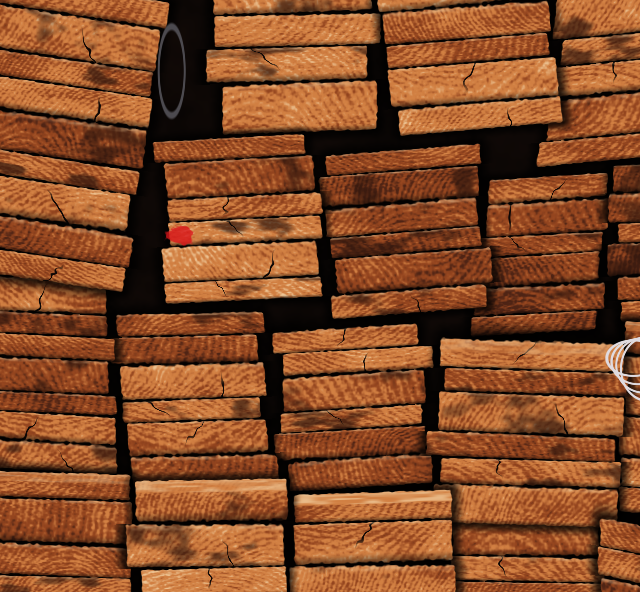
Write a WebGL 2 fragment shader that draws this texture.

```glsl
#version 300 es
precision highp float;
// Stacked sawn planks seen end-on, with growth rings, cracks, stains and dark gaps.
uniform vec2 u_resolution;
out vec4 outColor;

const vec3 VOID = vec3(0.05, 0.028, 0.02);
const vec3 UMBER = vec3(0.31, 0.14, 0.08);
const vec3 SIENNA = vec3(0.58, 0.27, 0.12);
const vec3 OCHRE = vec3(0.82, 0.50, 0.26);
const vec3 PALE = vec3(0.93, 0.77, 0.58);

float hash(vec2 p) { return fract(sin(dot(p, vec2(127.1, 311.7))) * 43758.5453); }

float noise(vec2 p) {
  vec2 i = floor(p), f = fract(p);
  f = f * f * (3.0 - 2.0 * f);
  return mix(mix(hash(i), hash(i + vec2(1, 0)), f.x),
             mix(hash(i + vec2(0, 1)), hash(i + 1.0), f.x), f.y);
}

float fbm(vec2 p) {
  float sum = 0.0, amp = 0.55;
  for (int i = 0; i < 3; i++) {
    sum += amp * noise(p);
    p = p * 2.1 + 7.3;
    amp *= 0.5;
  }
  return sum;
}

vec3 woodRamp(float v) {
  vec3 c = mix(UMBER, SIENNA, smoothstep(0.0, 0.35, v));
  c = mix(c, OCHRE, smoothstep(0.32, 0.68, v));
  return mix(c, PALE, smoothstep(0.68, 1.05, v));
}

float roundBox(vec2 p, vec2 halfSize, float radius) {
  vec2 d = abs(p) - halfSize + radius;
  return length(max(d, 0.0)) + min(max(d.x, d.y), 0.0) - radius;
}

// Sawn end grain of one plank; q is measured from the plank centre.
vec3 woodFace(vec2 q, float seed, float tone) {
  float a = hash(vec2(seed, 1.0)), b = hash(vec2(seed, 2.0)), c = hash(vec2(seed, 3.0));
  vec2 heart = vec2((a - 0.5) * 0.5, sign(b - 0.5) * (0.04 + 0.16 * c));
  float radius = length(q - heart) + 0.014 * fbm(q * 28.0 + seed);
  float ring = sin(radius * mix(420.0, 850.0, a));
  float saw = noise(q * vec2(170.0, 380.0) + seed);
  float fleck = noise(q * 300.0 + seed * 3.0);
  float patches = fbm(q * vec2(13.0, 26.0) + seed * 5.0);
  float v = tone + (c - 0.5) * 0.34 + ring * 0.09 + (saw - 0.5) * 0.24
          + (fleck - 0.5) * 0.2 + (patches - 0.48) * 0.5;
  vec3 col = woodRamp(v);
  // Weathered stain and drying cracks
  float stain = smoothstep(0.5, 0.72, fbm(q * vec2(17.0, 30.0) + seed * 9.0));
  col = mix(col, UMBER * 0.6, stain * step(0.6, b) * 0.7);
  float path = q.x - (a - 0.5) * 0.16 - q.y * (b - 0.5) * 2.0 + 0.012 * (noise(q * 90.0 + seed) - 0.5);
  float crack = 1.0 - smoothstep(0.0006, 0.0022, abs(path));
  return mix(col, VOID, crack * step(0.58, c) * smoothstep(-0.018, 0.004, q.y * sign(a - 0.5)));
}

// One leaning pile. box holds left, right, top, bottom; ledge shows the upper face.
void stack(inout vec3 col, vec2 p, vec4 box, float rows, float slope, float lean, float tone, float ledge) {
  vec2 size = box.yw - box.xz;
  vec2 q = p - 0.5 * (box.xz + box.yw);
  q.y -= slope * q.x;
  q.x -= lean * q.y;
  float pitch = size.y / rows;
  float pile = box.x * 37.0 + box.z * 91.0;
  float t = q.y / pitch + 0.5 * rows;
  t += 0.16 * sin(t * 2.3 + pile);
  float row = clamp(floor(t), 0.0, rows - 1.0);
  float seed = pile + row * 3.7;
  float h = hash(vec2(seed, 5.0)), k = hash(vec2(seed, 6.0));
  vec2 local = vec2(q.x - (h - 0.5) * 0.024, (t - row - 0.5) * pitch);
  local.y += local.x * (k - 0.5) * 0.025;
  float d = roundBox(local, vec2(0.5 * size.x - 0.012 * k, pitch * 0.465), 0.004);
  if (d > 0.04) return;
  d += (noise(p * 160.0) - 0.5) * 0.003;
  col *= mix(0.2, 1.0, smoothstep(0.0, 0.025, d));
  float px = 0.8 / u_resolution.y;
  float up = local.y / pitch + 0.5;
  vec3 face = woodFace(local, seed, tone);
  // Upper faces, frayed lit edge and shaded underside
  float top = ledge * (1.0 - step(0.5, row)) * (1.0 - smoothstep(0.36, 0.42, up));
  vec3 upper = woodRamp(0.62 + 0.35 * noise(local * vec2(35.0, 260.0)));
  face = mix(face, upper, top);
  float rim = (1.0 - smoothstep(0.06, 0.15, up)) * noise(p * vec2(110.0, 220.0));
  face = mix(face, PALE, rim * 0.6);
  face *= 1.0 - 0.45 * smoothstep(0.8, 0.98, up);
  col = mix(col, face, 1.0 - smoothstep(-px, px, d));
}

// Thin wire bent into an ellipse
void wire(inout vec3 col, vec2 p, vec2 centre, vec2 radii, vec3 tint) {
  float d = abs(length((p - centre) / radii) - 1.0) * min(radii.x, radii.y);
  col = mix(col, tint, 1.0 - smoothstep(0.0008, 0.0026, d));
}

void main() {
  vec2 p = vec2(gl_FragCoord.x, u_resolution.y - gl_FragCoord.y) / u_resolution.y;
  vec3 col = VOID * (0.5 + fbm(p * 20.0));
  // Back piles first, then the ones standing forward
  stack(col, p, vec4(0.80, 1.02, 0.30, 0.57), 6.0, -0.06, -0.05, 0.28, 0.0);
  stack(col, p, vec4(1.03, 1.20, 0.28, 0.55), 6.0, -0.03, 0.0, 0.38, 0.0);
  stack(col, p, vec4(0.468, 0.728, 0.545, 0.82), 6.0, -0.06, 0.05, 0.46, 0.0);
  stack(col, p, vec4(0.20, 0.452, 0.52, 0.815), 6.0, -0.03, 0.09, 0.44, 0.0);
  stack(col, p, vec4(0.93, 1.20, -0.01, 0.275), 5.0, -0.10, -0.12, 0.50, 0.0);
  stack(col, p, vec4(-0.10, 0.20, 0.475, 0.79), 7.0, 0.05, 0.02, 0.40, 0.0);
  stack(col, p, vec4(-0.10, 0.25, -0.03, 0.485), 9.0, 0.15, -0.12, 0.46, 0.0);
  stack(col, p, vec4(0.355, 0.635, -0.055, 0.215), 4.0, -0.03, 0.0, 0.64, 0.0);
  stack(col, p, vec4(0.645, 0.935, -0.045, 0.22), 5.0, -0.08, 0.10, 0.55, 0.0);
  stack(col, p, vec4(0.55, 0.82, 0.245, 0.53), 6.0, -0.08, 0.08, 0.40, 0.0);
  stack(col, p, vec4(0.275, 0.545, 0.228, 0.512), 6.0, -0.05, 0.10, 0.52, 0.0);
  stack(col, p, vec4(1.045, 1.20, 0.55, 0.88), 6.0, 0.08, 0.0, 0.50, 0.6);
  stack(col, p, vec4(0.75, 1.01, 0.885, 1.03), 3.0, 0.01, 0.0, 0.46, 0.0);
  stack(col, p, vec4(0.73, 1.05, 0.57, 0.88), 6.0, 0.03, -0.05, 0.50, 0.5);
  stack(col, p, vec4(1.00, 1.20, 0.88, 1.06), 3.0, 0.20, 0.0, 0.46, 0.0);
  stack(col, p, vec4(-0.10, 0.225, 0.79, 1.03), 4.0, 0.03, 0.0, 0.52, 0.5);
  stack(col, p, vec4(0.49, 0.77, 0.82, 1.02), 3.0, -0.03, 0.03, 0.58, 1.0);
  stack(col, p, vec4(0.225, 0.49, 0.815, 1.02), 3.0, -0.02, 0.03, 0.60, 0.8);
  // Red paint smear and loose wire
  float smear = length((p - vec2(0.305, 0.397)) * vec2(1.0, 1.7)) + 0.035 * (fbm(p * 70.0) - 0.5);
  col = mix(col, vec3(0.85, 0.08, 0.10), 0.8 * (1.0 - smoothstep(0.018, 0.026, smear)));
  for (float i = 0.0; i < 4.0; i++) {
    wire(col, p, vec2(1.07 + 0.008 * i, 0.605 + 0.006 * i), vec2(0.045, 0.030 + 0.008 * i), vec3(0.88, 0.86, 0.88));
  }
  wire(col, p, vec2(0.29, 0.12), vec2(0.022, 0.075), vec3(0.30, 0.29, 0.31));
  outColor = vec4(col, 1.0);
}
```
